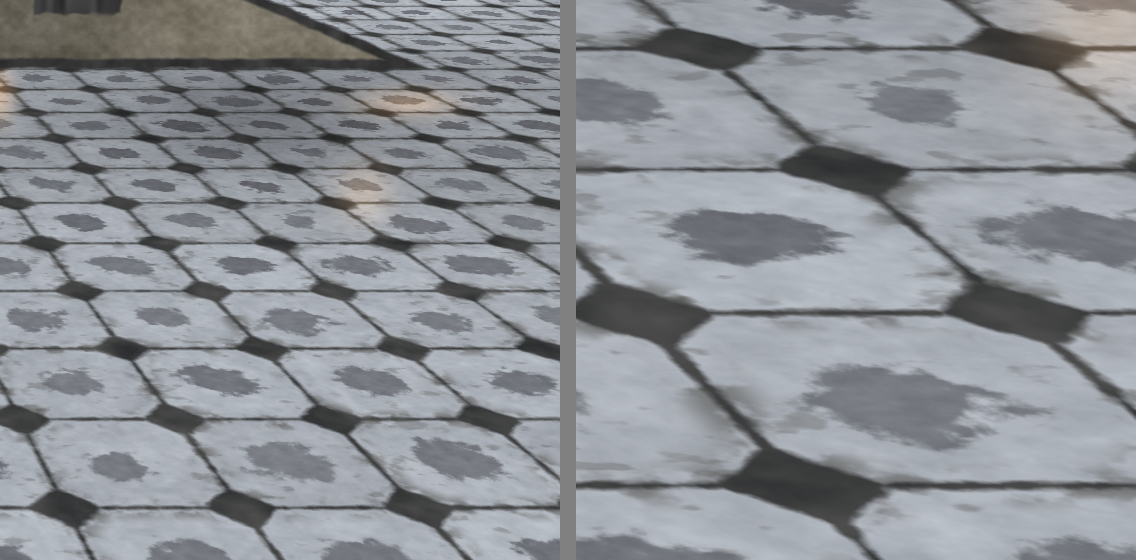
Left, the full canvas; right, a detail of the centre.
A WebGL 2 fragment shader for this texture:

```glsl
#version 300 es
precision highp float;

uniform vec2 u_resolution;
out vec4 fragColor;

const vec3 STONE = vec3(0.675, 0.697, 0.728);
const vec3 STAIN = vec3(0.425, 0.435, 0.460);
const vec3 GAP = vec3(0.225, 0.228, 0.230);
const vec3 GRIME = vec3(0.36, 0.36, 0.35);
const vec3 SOIL = vec3(0.445, 0.425, 0.375);
const vec3 KERB = vec3(0.20, 0.20, 0.20);
const vec3 SUN = vec3(0.20, 0.12, 0.04);

float hash(vec2 p) {
    return fract(sin(dot(p, vec2(127.1, 311.7))) * 43758.5453);
}

float noise(vec2 p) {
    vec2 i = floor(p), f = fract(p);
    f = f * f * (3.0 - 2.0 * f);
    return mix(mix(hash(i), hash(i + vec2(1, 0)), f.x),
               mix(hash(i + vec2(0, 1)), hash(i + vec2(1, 1)), f.x), f.y);
}

float fbm(vec2 p) {
    float sum = 0.0, amp = 0.5;
    for (int i = 0; i < 4; i++) {
        sum += amp * noise(p);
        p = p * 2.03 + 17.3;
        amp *= 0.5;
    }
    return sum / 0.9375;
}

// Soft elliptical glow, 1 at the centre
float glow(vec2 p, vec2 centre, vec2 radius) {
    vec2 q = (p - centre) / radius;
    return exp(-dot(q, q));
}

// Canvas to sheared ground plane: one unit per slab, rows grow downward
vec2 toGround(vec2 p) {
    float depth = 1.4883 - p.y;
    float row = 17.81 - 10.896 / depth;
    return vec2(p.x / (0.2252 * depth) - 0.25 * (row - 2.5) + 0.5, row);
}

// Square with cut corners, centred on the origin
float slabDistance(vec2 p) {
    vec2 a = abs(p);
    return max(max(a.x, a.y) - 0.483, (a.x + a.y - 0.785) * 0.7071);
}

vec3 paving(vec2 g, float soft) {
    vec2 id = floor(g), local = fract(g) - 0.5;
    float tone = hash(id), spread = hash(id + 31.7);
    vec2 shift = vec2(hash(id + 5.1), hash(id + 9.4)) - 0.5;
    float coarse = fbm(g * 5.0), fine = fbm(g * 17.0 + 40.0);

    // Worn slab outline
    float d = slabDistance(local) + 0.035 * (fine - 0.5) + 0.02 * (coarse - 0.5);

    // A few slabs are split
    float split = abs(local.x - 0.11 + 0.06 * local.y + 0.03 * (fine - 0.5));
    d = mix(d, max(d, 0.014 - split), step(0.97, hash(id + 2.6)));

    // Mottled face with grime near the rim
    vec3 face = STONE * (0.965 + 0.07 * tone) + 0.10 * (coarse - 0.5) + 0.09 * (fine - 0.5);
    float rim = smoothstep(-0.14, 0.0, d) * smoothstep(0.45, 0.72, fbm(g * 8.0 + 70.0));
    float scuff = smoothstep(0.66, 0.80, fbm(g * vec2(6.0, 9.0) + 13.0));
    face = mix(face, GRIME, 0.65 * rim + 0.35 * scuff);

    // Dark worn patch in the middle
    vec2 s = (local - 0.07 * shift) / (vec2(0.215, 0.19) * (0.82 + 0.35 * spread));
    float patchDist = length(s) + 1.1 * (coarse - 0.5) + 0.7 * (fine - 0.5);
    float stain = 1.0 - smoothstep(0.78, 1.12, patchDist);
    face = mix(face, STAIN + 0.10 * (fine - 0.5), stain * (0.72 + 0.28 * tone));

    vec3 gap = GAP + 0.20 * (coarse - 0.4) * vec3(1.0, 0.97, 0.92);
    return mix(face, gap, smoothstep(-soft, soft, d));
}

// Shade under the tree and patches of warm sunlight
vec3 lightGround(vec3 color, vec2 p) {
    float shade = 0.13 * smoothstep(0.45, 0.82, p.y) * (1.0 - smoothstep(0.86, 0.97, p.y));
    shade += 0.19 * glow(p, vec2(0.46, 0.785), vec2(0.25, 0.09));
    float sun = 0.75 * glow(p, vec2(0.65, 0.655), vec2(0.05, 0.05))
              + glow(p, vec2(0.73, 0.815), vec2(0.09, 0.025))
              + 1.2 * glow(p, vec2(0.0, 0.83), vec2(0.025, 0.05));
    return color * (1.0 - shade) + SUN * sun;
}

// Planting bed with a dark kerb and the foot of a trunk
vec3 bed(vec2 p, float d, float soft) {
    vec3 color = SOIL * mix(0.85, 1.05, smoothstep(0.0, 0.35, p.x));
    color += 0.16 * (fbm(p * vec2(14.0, 30.0)) - 0.5) + 0.12 * (fbm(p * 80.0) - 0.5);
    float bark = max(abs(p.x - 0.14) - 0.077, 0.976 - p.y) + 0.008 * (noise(p * 60.0) - 0.5);
    vec3 trunk = KERB * (0.75 + 0.7 * noise(p * vec2(90.0, 15.0)));
    color = mix(color, trunk, 1.0 - smoothstep(-0.004, 0.004, bark));
    vec3 kerb = KERB * (0.75 + 0.6 * fbm(p * 45.0));
    return mix(color, kerb, smoothstep(-0.018 - soft, -0.018 + soft, d));
}

void main() {
    vec2 p = gl_FragCoord.xy / u_resolution;
    vec2 ground = toGround(p);
    float soft = 0.012 + fwidth(ground.y);
    vec3 color = lightGround(paving(ground, soft), p);

    float edge = max(0.877 - p.y, dot(p - vec2(0.482, 1.0), vec2(0.40, 0.917)));
    edge += 0.008 * (fbm(p * 35.0) - 0.5);
    float blur = 0.003 + 0.5 / u_resolution.y;
    color = mix(color, bed(p, edge, blur), 1.0 - smoothstep(-blur, blur, edge));
    fragColor = vec4(clamp(color, 0.0, 1.0), 1.0);
}
```
